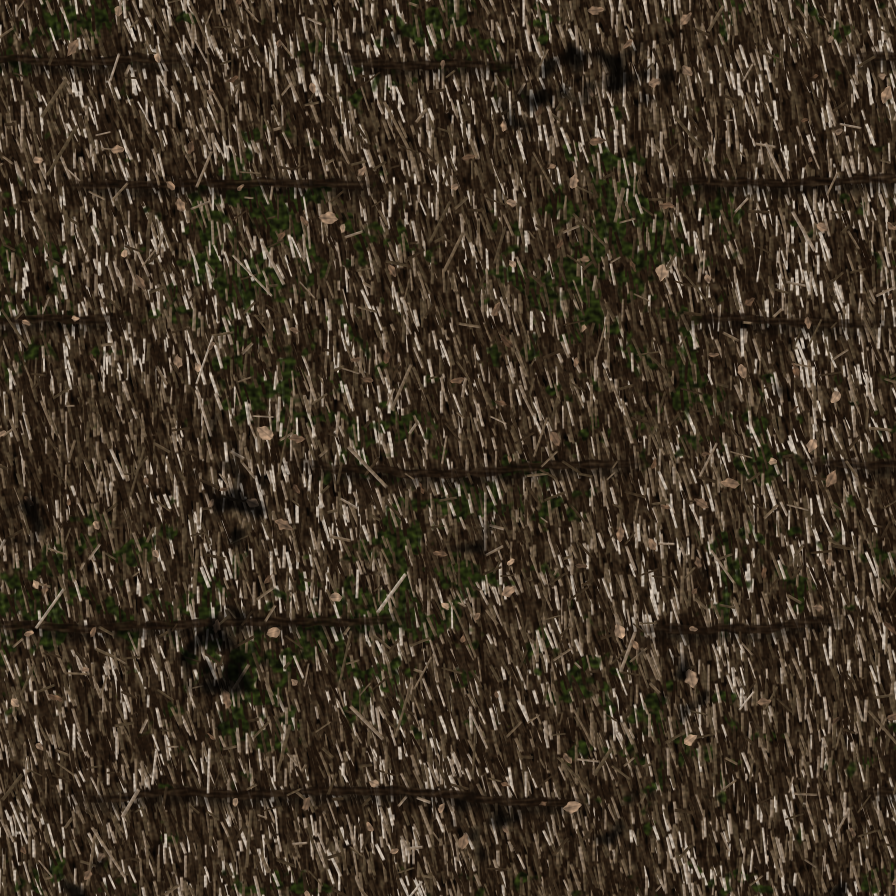
Write a WebGL 2 fragment shader that draws this texture.

```glsl
#version 300 es
precision highp float;
// Weathered thatch: short leaning straws over dark streaked litter, with moss,
// sagging horizontal rods, loose stalks and dry leaves.
// Jittered grids scatter the pieces; gradient noise varies tone and growth.
uniform vec2 u_resolution;
out vec4 fragColor;

vec3 hash3(vec3 p) {
    p = fract(p * vec3(0.1031, 0.1030, 0.0973));
    p += dot(p, p.yxz + 33.33);
    return fract((p.xxy + p.yxx) * p.zyx);
}

float cornerSlope(vec2 cell, vec2 offset) {
    float angle = 6.2832 * hash3(vec3(cell, 7.0)).x;
    return dot(vec2(cos(angle), sin(angle)), offset);
}

float gradientNoise(vec2 p) {
    vec2 i = floor(p), f = p - i;
    vec2 w = f * f * f * (f * (f * 6.0 - 15.0) + 10.0);
    vec2 e = vec2(1.0, 0.0);
    float low = mix(cornerSlope(i, f), cornerSlope(i + e, f - e), w.x);
    float high = mix(cornerSlope(i + e.yx, f - e.yx), cornerSlope(i + 1.0, f - 1.0), w.x);
    return mix(low, high, w.y);
}

// Dry straw colour from shadow (0) to bleached (1); below 0 fades to black
vec3 strawColor(float tone) {
    vec3 ramp[6] = vec3[6](
        vec3(0.11, 0.07, 0.04), vec3(0.20, 0.15, 0.10), vec3(0.29, 0.24, 0.17),
        vec3(0.42, 0.35, 0.27), vec3(0.56, 0.49, 0.42), vec3(0.74, 0.69, 0.63));
    float t = clamp(tone, 0.0, 1.0) * 5.0;
    int i = min(int(t), 4);
    return mix(ramp[i], ramp[i + 1], t - float(i)) * max(1.0 + 3.0 * min(tone, 0.0), 0.2);
}

// One layer of straws, at most one per cell, blended over the colour below
void addStraws(inout vec3 color, vec2 p, vec2 cell, vec2 halfSize,
               float lean, float spread, float density, vec2 toneRange, float seed) {
    float aa = 0.7 / u_resolution.y;
    for (int j = -1; j <= 1; j++)
    for (int i = -1; i <= 1; i++) {
        vec2 id = floor(p / cell) + vec2(i, j);
        vec3 place = hash3(vec3(id, seed));
        vec3 kind = hash3(vec3(id, seed + 40.0));
        vec2 q = p - (id + place.xy) * cell;
        float angle = lean + spread * (place.z - 0.5);
        float across = dot(q, vec2(cos(angle), sin(angle)));
        float along = dot(q, vec2(-sin(angle), cos(angle)));
        vec2 size = halfSize * mix(vec2(0.65, 0.45), vec2(1.25, 1.3), kind.xy);
        vec2 d = abs(vec2(across, along)) - size;
        float cover = (1.0 - smoothstep(-aa, aa, d.x)) * (1.0 - smoothstep(-2.0 * aa, 2.0 * aa, d.y));
        float rank = kind.z / density;
        float tone = mix(toneRange.x, toneRange.y, rank * rank);
        tone *= 0.9 - 0.15 * across / size.x;
        color = mix(color, strawColor(tone), cover * step(rank, 1.0));
    }
}

// Curled leaves: pointed ovals with a ragged edge and a darker midrib
void addLeaves(inout vec3 color, vec2 p) {
    float aa = 1.0 / u_resolution.y;
    for (int j = -1; j <= 1; j++)
    for (int i = -1; i <= 1; i++) {
        vec2 id = floor(p / 0.05) + vec2(i, j);
        vec3 place = hash3(vec3(id, 91.0)), kind = hash3(vec3(id, 97.0));
        float angle = 6.2832 * place.z;
        vec2 q = mat2(cos(angle), sin(angle), -sin(angle), cos(angle)) * (p - (id + place.xy) * 0.05);
        float halfLength = mix(0.005, 0.011, kind.x * kind.x);
        float x = q.x / halfLength;
        float edge = abs(q.y) - halfLength * mix(0.3, 0.7, kind.y) * (1.0 - x * x);
        edge += 0.003 * gradientNoise(p * 170.0);
        vec3 leaf = mix(vec3(0.34, 0.25, 0.18), vec3(0.64, 0.53, 0.43), kind.y);
        leaf *= 0.85 + 0.15 * smoothstep(0.0, 0.0015, abs(q.y)) + 0.5 * gradientNoise(p * 120.0);
        color = mix(color, leaf, (1.0 - smoothstep(-aa, aa, edge)) * step(kind.z, 0.38));
    }
}

void main() {
    vec2 p = gl_FragCoord.xy / u_resolution.y;
    float patches = gradientNoise(p * 4.0 + 3.0);
    float clumps = gradientNoise(p * 14.0 + 20.0);
    float lean = 0.18 + 0.15 * gradientNoise(p * 3.0 + 9.0);
    float light = 1.1 + 0.4 * patches + 0.35 * clumps;

    // Dark, streaked bed
    vec2 sheared = vec2(p.x + 0.18 * p.y, p.y);
    vec3 color = strawColor(0.11 + 0.55 * gradientNoise(sheared * vec2(230.0, 48.0))
                            + 0.3 * gradientNoise(p * 95.0));

    // Fine straws, with moss growing between the lower and upper layers
    for (int layer = 0; layer < 4; layer++) {
        float k = float(layer);
        if (layer == 2) {
            float growth = 0.7 * gradientNoise(p * 5.0 + 31.0) + 0.6 * gradientNoise(p * 24.0)
                         + 0.5 * gradientNoise(p * 70.0);
            vec3 moss = mix(vec3(0.05, 0.06, 0.02), vec3(0.19, 0.24, 0.08),
                            clamp(0.45 + 1.1 * gradientNoise(p * 150.0), 0.0, 1.0));
            color = mix(color, moss, 0.9 * smoothstep(0.14, 0.3, growth));
        }
        addStraws(color, p + k * 0.137, vec2(0.010, 0.022), vec2(0.0016, 0.0125),
                  lean, 0.5, layer < 2 ? 0.95 : 0.65, vec2(0.0, 1.1 * light), k + 1.0);
    }

    // Broken horizontal rods, closer together towards the top
    for (int row = 0; row < 6; row++) {
        float k = float(row);
        float y = 0.11 + 0.2 * k - 0.007 * k * k + 0.02 * gradientNoise(vec2(p.x * 3.0, k * 5.3 + 0.4))
                + 0.006 * gradientNoise(vec2(p.x * 17.0, k * 3.7 + 0.3));
        float present = smoothstep(-0.12, 0.1, gradientNoise(vec2(p.x * 2.6 + k * 4.1, k * 2.3 + 0.5)));
        float d = abs(p.y - y) + 0.004 * gradientNoise(p * vec2(60.0, 110.0));
        float grain = gradientNoise(p * vec2(50.0, 260.0));
        color *= 1.0 - 0.4 * present * (1.0 - smoothstep(0.002, 0.016, abs(p.y - y + 0.005)));
        color = mix(color, strawColor(0.03 + 0.35 * grain), 0.85 * present * (1.0 - smoothstep(0.003, 0.006, d)));
    }

    // Loose litter: crossed scraps, long pale stalks, leaves
    addStraws(color, p, vec2(0.024), vec2(0.0014, 0.010), 0.0, 6.28, 0.4, vec2(0.25, 0.85), 11.0);
    addStraws(color, p, vec2(0.060), vec2(0.0017, 0.026), 0.05, 1.5, 0.36, vec2(0.45, 1.1), 17.0);
    addLeaves(color, p);

    // Sunken hollows and surface grain
    color *= 1.0 - 0.75 * smoothstep(0.38, 0.6, gradientNoise(p * 6.0 + 50.0) + 0.4 * gradientNoise(p * 40.0));
    color *= 1.0 + 0.35 * gradientNoise(p * 240.0);
    fragColor = vec4(color, 1.0);
}
```
